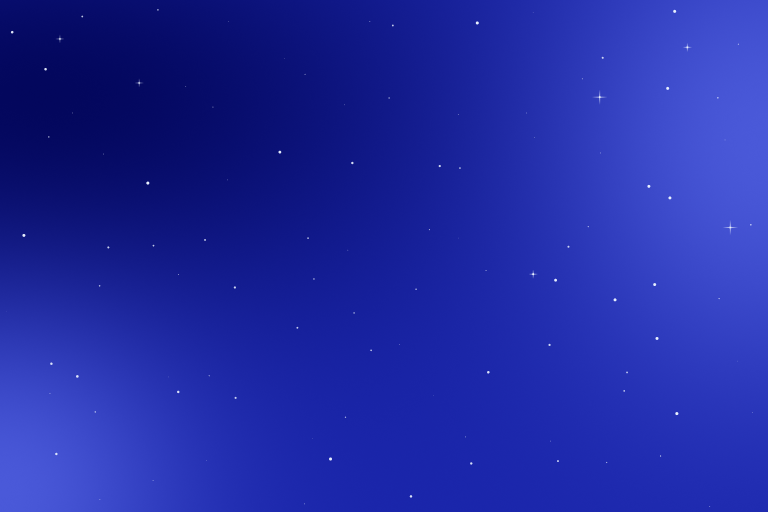
Give the GLSL for this background, as a Shadertoy shader.

```glsl
// A deep blue night sky: a dark upper left corner, soft glows at the right
// and lower left, built from stretched Gaussians. Small stars sit on a
// jittered grid; a diagonal pair and a loose ring of sparkles lie on top.

#define MID_BLUE   vec3(0.10, 0.145, 0.67)
#define DARK_BLUE  vec3(0.01, 0.025, 0.36)
#define GLOW_BLUE  vec3(0.30, 0.36, 0.86)
#define STAR_COLOR vec3(0.92, 0.95, 1.0)
#define STAR_CELL  0.125
#define STAR_MIN   0.0004
#define STAR_MAX   0.0030
#define RING_STEP  1.80

float hash(vec2 p) {
    vec3 q = fract(vec3(p.xyx) * 0.1031);
    q += dot(q, q.yzx + 33.33);
    return fract((q.x + q.y) * q.z);
}

// Soft elliptical falloff, 1 at the centre.
float blob(vec2 p, vec2 center, vec2 radius) {
    vec2 q = (p - center) / radius;
    return exp(-dot(q, q));
}

vec3 skyColor(vec2 p, float aspect) {
    vec3 color = mix(MID_BLUE, DARK_BLUE, blob(p, vec2(0.07, 0.80), vec2(0.80, 0.42)));
    color = mix(color, GLOW_BLUE, 0.95 * blob(p, vec2(aspect, 0.73), vec2(0.42, 0.50)));
    return mix(color, GLOW_BLUE, 0.95 * blob(p, vec2(0.0, 0.04), vec2(0.36, 0.34)));
}

// One round star per grid cell, kept away from the cell border.
float starField(vec2 p, float pixel) {
    vec2 cell = floor(p / STAR_CELL);
    vec2 jitter = vec2(hash(cell + 3.7), hash(cell + 41.3));
    vec2 center = (cell + 0.08 + 0.84 * jitter) * STAR_CELL;
    float size = hash(cell + 87.1);
    float radius = mix(STAR_MIN, STAR_MAX, size * size);
    float disc = clamp((radius - length(p - center)) / pixel + 0.5, 0.0, 1.0);
    return disc * mix(0.35, 1.0, size);
}

// Bright core with four thin tapering arms.
float sparkle(vec2 p, float arm, float pixel) {
    vec2 q = abs(p);
    float along = max(q.x, q.y), across = min(q.x, q.y);
    float ray = clamp(1.0 - along / arm, 0.0, 1.0);
    float thin = clamp(0.0006 / pixel + 0.7 - across / pixel, 0.0, 1.0);
    float core = clamp((0.0022 - length(p)) / pixel + 0.5, 0.0, 1.0);
    return max(core, 0.8 * ray * thin);
}

float sparkles(vec2 p, float pixel) {
    float light = 0.0;
    // Diagonal pair at the upper left.
    for (int i = 0; i < 2; i++) {
        vec2 center = vec2(0.117, 0.924) + float(i) * vec2(0.155, -0.086);
        light = max(light, 0.75 * sparkle(p - center, 0.009, pixel));
    }
    // Loose ring at the right, alternating in radius and size.
    for (int i = 0; i < 4; i++) {
        float k = float(i);
        float side = 1.0 - 2.0 * mod(k, 2.0);
        float angle = 1.22 - RING_STEP * k;
        float radius = 0.24 + side * (0.015 + 0.02 * k);
        vec2 center = vec2(1.255, 0.668) + radius * vec2(cos(angle), sin(angle));
        float arm = 0.012 - 0.003 * side;
        light = max(light, sparkle(p - center, arm, pixel));
    }
    return light;
}

void mainImage(out vec4 fragColor, in vec2 fragCoord) {
    // The canvas height is one unit.
    float pixel = 1.0 / iResolution.y;
    vec2 p = fragCoord * pixel;

    vec3 color = skyColor(p, iResolution.x * pixel);
    float light = max(starField(p, pixel), sparkles(p, pixel));
    color = mix(color, STAR_COLOR, light);

    // Light dither against banding.
    color += (hash(fragCoord) - 0.5) / 255.0;
    fragColor = vec4(clamp(color, 0.0, 1.0), 1.0);
}
```
